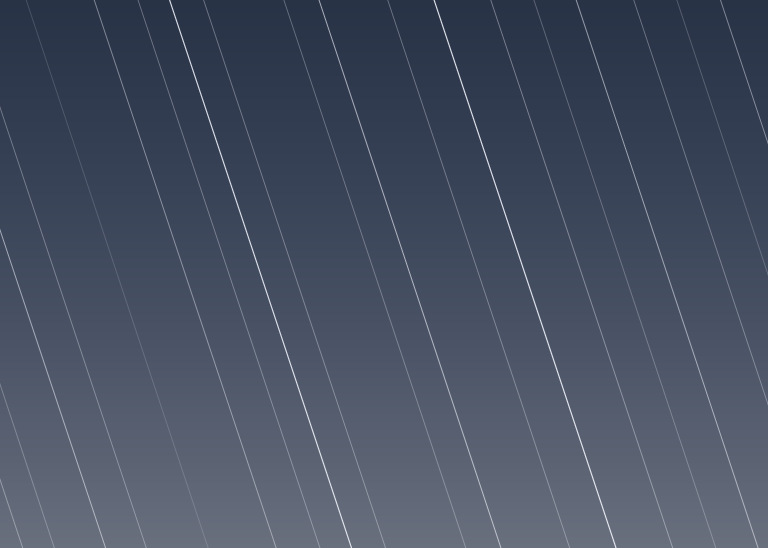
Write a WebGL 1 fragment shader that draws this background.

```glsl
precision highp float;
// Thin slanted rain streaks over a dusky slate gradient.
// Slanted coordinates are split into cells, each holding one streak
// with a hashed offset and its own strength.

uniform vec2 u_resolution;

float hash(float n) {
    return fract(sin(n * 12.9898 + 4.137) * 43758.5453);
}

// Slate sky: t runs from 0 at the top to 1 at the bottom
vec3 skyColor(float t) {
    return vec3(0.156, 0.198, 0.274)
         + vec3(0.160, 0.160, 0.180) * t
         + vec3(0.095, 0.078, 0.036) * t * t;
}

// Box-filtered coverage of a line, which may be thinner than a pixel
float lineCoverage(float dist, float width, float pixel) {
    float overlap = 0.5 * (width + pixel) - dist;
    return clamp(overlap, 0.0, min(width, pixel)) / pixel;
}

// Opacity of the streak in the cell that contains p
float streaks(vec2 p, float pixel) {
    float slope = 0.332;
    float spacing = 0.0912;
    float across = (p.x - (1.0 - p.y) * slope) / spacing;
    float cell = floor(across);

    // Keep each streak clear of its cell borders
    float center = mix(0.06, 0.94, hash(cell));
    float dist = abs(fract(across) - center) * spacing / sqrt(1.0 + slope * slope);

    // Golden-ratio steps spread the strengths: mostly faint, very few bright
    float rank = fract(cell * 0.618 + 0.15 * hash(cell + 37.0));
    float strength = pow(rank, 5.0);
    float width = mix(0.0016, 0.0022, strength);
    float opacity = mix(0.17, 0.34, smoothstep(0.0, 0.3, rank));
    return lineCoverage(dist, width, pixel) * mix(opacity, 0.95, strength);
}

void main() {
    vec2 p = gl_FragCoord.xy / u_resolution.y;
    vec3 color = skyColor(1.0 - p.y);
    color = mix(color, vec3(0.96, 0.97, 1.0), streaks(p, 1.0 / u_resolution.y));
    gl_FragColor = vec4(color, 1.0);
}
```
